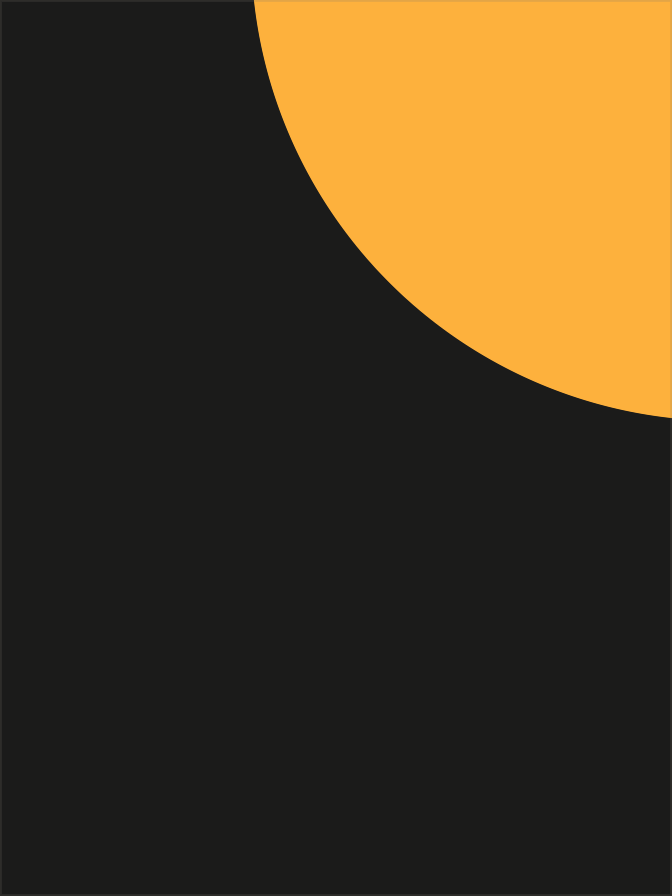
A WebGL 2 fragment shader for this background:

```glsl
#version 300 es
precision highp float;
// A large amber disc entering a charcoal field from the upper right, with a faint hairline frame.
uniform vec2 u_resolution;
out vec4 fragColor;

float discDistance(vec2 p, vec2 center, float radius) {
    return length(p - center) - radius;
}

void main() {
    // Canvas units: width is 1, origin at the lower left
    vec2 p = gl_FragCoord.xy / u_resolution.x;
    vec2 size = vec2(1.0, u_resolution.y / u_resolution.x);
    float pixel = 1.0 / u_resolution.x;

    vec3 charcoal = vec3(0.106, 0.106, 0.102);
    vec3 amber = vec3(0.992, 0.694, 0.239);
    vec3 frameGrey = vec3(0.48, 0.45, 0.42);

    // Disc centred just beyond the upper right corner
    float disc = discDistance(p, size + vec2(0.0759, 0.0759), 0.7022);
    vec3 color = mix(charcoal, amber, smoothstep(0.6, -0.6, disc / pixel));

    // Translucent hairline around the canvas
    vec2 inset = min(p, size - p);
    float edge = min(inset.x, inset.y);
    float frame = 1.0 - smoothstep(-0.5, 0.5, (edge - 0.0026) / pixel);
    color = mix(color, frameGrey, 0.2 * frame);

    fragColor = vec4(color, 1.0);
}
```
